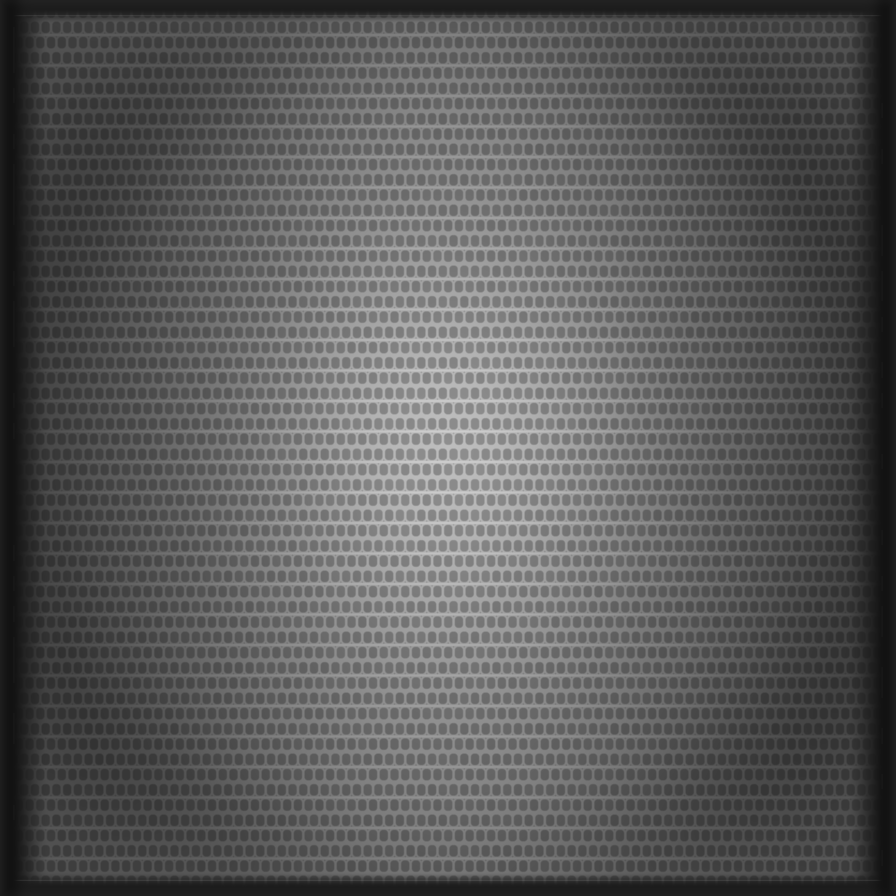
A Shadertoy shader for this pattern:

```glsl
const vec2 PITCH = vec2(0.01198, 0.01702);      // column and row spacing
const vec2 PHASE = vec2(0.3385, 0.4844);        // a hole centre, a bright seam
const vec2 HOLE_HALF = vec2(0.0046, 0.0064);
const float HOLE_RADIUS = 0.0039;
const float HOLE_SOFTNESS = 0.0006;
const float HOLE_TONE = 0.74;                   // hole brightness relative to web
const float HOLE_VARIATION = 0.03;
const float SEAM_HALF = 0.0011;
const float SEAM_GAIN = 0.09;
const float NOTCH_OFFSET = 0.0021;
const float NOTCH_RADIUS = 0.0008;
const float NOTCH_DEPTH = 0.12;
const float AMBIENT = 0.30;
const float BAND_GAIN = 0.22;
const float BAND_WIDTH = 0.30;
const float GLOW_GAIN = 0.22;
const float GLOW_WIDTH = 0.24;
const float RING_DEPTH = 0.07;
const float RING_RADIUS = 0.50;
const float RING_WIDTH = 0.09;
const float FRAME_TONE = 0.11;
const float RULE_INSET = 0.0175;
const float RULE_GAIN = 0.10;
const float DASH_INSET = 0.0155;
const float DASH_GAIN = 0.04;

float hash(vec2 p) {
    return fract(sin(dot(p, vec2(12.9898, 78.233))) * 43758.5453);
}

float bell(float x) {
    return exp(-x * x);
}

float roundedBox(vec2 p, vec2 halfSize, float radius) {
    vec2 q = abs(p) - halfSize + radius;
    return length(max(q, 0.0)) + min(max(q.x, q.y), 0.0) - radius;
}

float fill(float d, float softness) {
    return 1.0 - smoothstep(-softness, softness, d);
}

// Vertical sheen, central glow and a shaded ring around it
float lighting(vec2 uv) {
    vec2 p = uv - 0.5;
    float r = length(p);
    return AMBIENT + BAND_GAIN * bell(p.x / BAND_WIDTH)
         + GLOW_GAIN * bell(r / GLOW_WIDTH)
         - RING_DEPTH * bell((r - RING_RADIUS) / RING_WIDTH);
}

// Relative brightness of the perforated sheet
float mesh(vec2 uv, float px) {
    vec2 grid = (uv - PHASE) / PITCH;
    float row = floor(grid.y);
    float stagger = 0.5 * mod(row, 2.0);
    float column = floor(grid.x + stagger + 0.5);
    vec2 p = (grid - vec2(column - stagger, row + 0.5)) * PITCH;

    // Staggered rounded holes
    float hole = fill(roundedBox(p, HOLE_HALF, HOLE_RADIUS), HOLE_SOFTNESS + 0.5 * px);
    float variation = HOLE_VARIATION * (hash(vec2(column, row)) - 0.5);
    float tone = mix(1.0, HOLE_TONE + variation, hole);

    // Bright seam with small notches between every second row
    float seamY = (fract(grid.y * 0.5 + 0.5) - 0.5) * 2.0 * PITCH.y;
    tone += SEAM_GAIN * fill(abs(seamY) - SEAM_HALF, 0.0005 + 0.5 * px);
    vec2 notch = vec2(abs(p.x) - 0.5 * PITCH.x, abs(seamY) - NOTCH_OFFSET);
    tone -= NOTCH_DEPTH * fill(length(notch) - NOTCH_RADIUS, 0.0004 + 0.5 * px);
    return tone;
}

void mainImage(out vec4 fragColor, in vec2 fragCoord) {
    vec2 uv = fragCoord / iResolution.xy;
    float px = 1.0 / min(iResolution.x, iResolution.y);
    vec2 inset = min(uv, 1.0 - uv);

    // Lit sheet fading into the dark frame
    float sheet = lighting(uv) * mesh(uv, px);
    float panel = smoothstep(0.014, 0.056, inset.x) * smoothstep(0.010, 0.027, inset.y);
    float edge = min(inset.x, inset.y);
    float frame = FRAME_TONE - 0.04 * bell((inset.x - 0.012) / 0.012)
                + 0.02 * bell(edge / 0.006);
    float tone = mix(frame, sheet, panel);

    // Fine rules at top and bottom, worn dashes at the sides
    float rule = fill(abs(inset.y - RULE_INSET) - 0.0004, 0.0004 + 0.5 * px);
    tone += RULE_GAIN * rule * smoothstep(0.014, 0.024, inset.x);
    float dash = fill(abs(inset.x - DASH_INSET) - 0.0004, 0.0004 + 0.5 * px);
    float worn = step(0.55, hash(vec2(floor(uv.y / PITCH.y), step(0.5, uv.x))));
    tone += DASH_GAIN * dash * worn * smoothstep(0.016, 0.024, inset.y);

    fragColor = vec4(vec3(clamp(tone, 0.0, 1.0)), 1.0);
}
```
